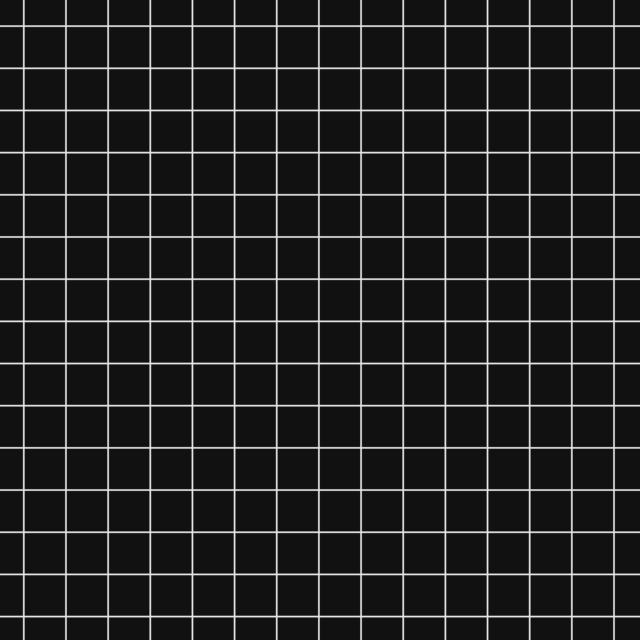
Write a Shadertoy shader that draws this pattern.

```glsl
// Thin pale grid lines on a near-black ground, about fifteen square cells each way.
// Each axis measures the distance to its nearest repeated line and turns it into
// soft coverage; the two coverages are layered so that crossings are brighter.

#define PITCH vec2(0.06587, 0.0659)   // cell size, canvas units
#define FIRST_LINE vec2(0.0372, 0.0366) // first line from left and bottom
#define HALF_WIDTH 0.00133            // line centre to half coverage
#define SOFTNESS 0.00133              // half the width of the edge fade
#define GROUND vec3(0.068)
#define INK vec3(0.90)

// Distance on each axis to the nearest grid line
vec2 lineDistance(vec2 p) {
    vec2 cell = (p - FIRST_LINE) / PITCH;
    return abs(fract(cell + 0.5) - 0.5) * PITCH;
}

// Coverage of the vertical (x) and horizontal (y) lines
vec2 lineCoverage(vec2 dist, float pixel) {
    float fade = max(SOFTNESS, 0.68 * pixel);
    return 1.0 - smoothstep(HALF_WIDTH - fade, HALF_WIDTH + fade, dist);
}

void mainImage(out vec4 fragColor, in vec2 fragCoord) {
    float pixel = 1.0 / iResolution.y;
    vec2 coverage = lineCoverage(lineDistance(fragCoord * pixel), pixel);

    // Layer one set of lines over the other
    float grid = 1.0 - (1.0 - coverage.x) * (1.0 - coverage.y);
    fragColor = vec4(mix(GROUND, INK, grid), 1.0);
}
```
